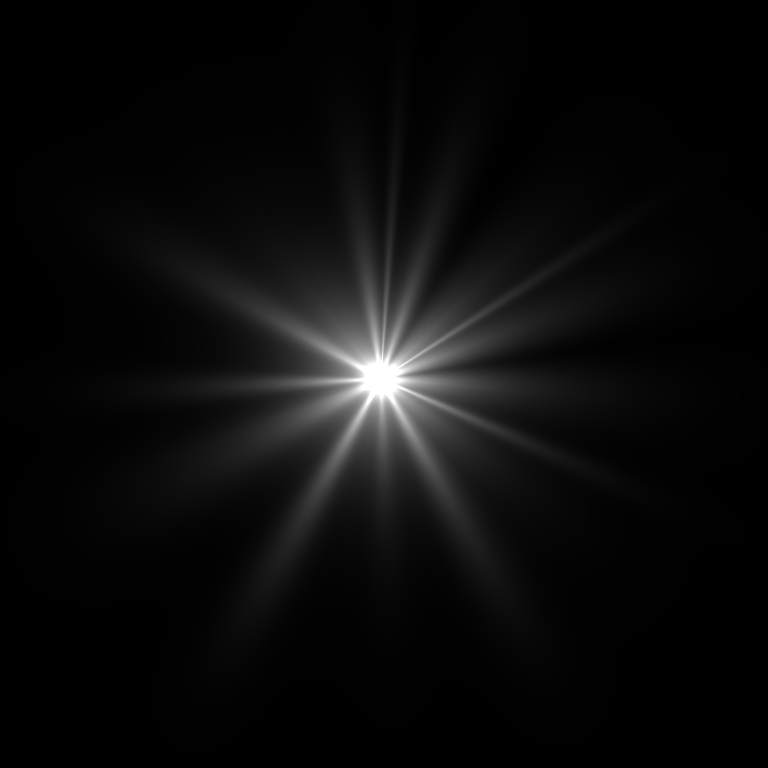
Reproduce this background procedurally as a Shadertoy shader.

```glsl
// A white star flare with soft uneven rays on a black background.

const vec2  CENTER       = vec2(0.496, 0.5065);
const float HALO_GAIN    = 1.0;
const float HALO_SCALE   = 0.064;
const float CORE_GAIN    = 0.6;
const float CORE_RADIUS  = 0.022;
const float STREAK_CELLS = 90.0;
const float STREAK_DEPTH = 0.16;
const float FADE_START   = 0.25;
const float FADE_END     = 0.62;
const float GRAIN        = 0.004;
const float TAU          = 6.2831853;

// Each ray: angle and half width in degrees, strength, falloff length.
const int SHAFT_COUNT = 10;
const vec4 SHAFTS[SHAFT_COUNT] = vec4[](
    vec4( 86.3, 1.3, 0.30, 0.17),
    vec4( 97.5, 4.0, 0.38, 0.13),
    vec4( 71.5, 4.0, 0.27, 0.16),
    vec4( 32.8, 1.4, 0.32, 0.16),
    vec4(-23.5, 2.2, 0.40, 0.13),
    vec4(-60.5, 5.0, 0.42, 0.16),
    vec4(-88.0, 4.0, 0.22, 0.11),
    vec4(241.0, 4.5, 0.48, 0.17),
    vec4(182.5, 3.2, 0.46, 0.13),
    vec4(150.0, 5.0, 0.36, 0.17)
);

// Broad fans of light; a negative strength darkens a gap.
const int FAN_COUNT = 8;
const vec4 FANS[FAN_COUNT] = vec4[](
    vec4( 42.0, 9.0, 0.20, 0.15),
    vec4( 20.0, 6.0, 0.30, 0.17),
    vec4( -4.0, 6.0, 0.26, 0.16),
    vec4(-38.0, 9.0, 0.14, 0.14),
    vec4(206.0, 7.0, 0.31, 0.17),
    vec4(135.0, 17.0, 0.16, 0.14),
    vec4( 60.0, 4.0, -0.12, 0.14),
    vec4(  8.5, 3.0, -0.14, 0.14)
);

float hash11(float p) {
    p = fract(p * 0.1031);
    p *= p + 33.33;
    return fract(p * (p + p));
}

float hash21(vec2 p) {
    vec3 q = fract(p.xyx * 0.1031);
    q += dot(q, q.yzx + 33.33);
    return fract((q.x + q.y) * q.z);
}

// Smooth noise around the circle, without a seam.
float angularNoise(float angle) {
    float x = fract(angle / TAU) * STREAK_CELLS;
    float cell = floor(x);
    float next = mod(cell + 1.0, STREAK_CELLS);
    return mix(hash11(cell + 7.0), hash11(next + 7.0), smoothstep(0.0, 1.0, x - cell));
}

float rayLight(vec4 ray, float angle, float radius) {
    float turn = angle - radians(ray.x);
    turn -= TAU * round(turn / TAU);
    float offset = turn / radians(ray.y);
    return ray.z * exp(-0.5 * offset * offset - radius / ray.w);
}

void mainImage(out vec4 fragColor, in vec2 fragCoord) {
    vec2 uv = fragCoord / iResolution.xy;
    vec2 p = uv - CENTER;
    p.x *= iResolution.x / iResolution.y;
    float radius = length(p);
    float angle = atan(p.y, p.x + 1e-6);

    // Rays
    float rays = 0.0;
    for (int i = 0; i < SHAFT_COUNT; i++) rays += rayLight(SHAFTS[i], angle, radius);
    for (int i = 0; i < FAN_COUNT; i++) rays += rayLight(FANS[i], angle, radius);
    rays *= 1.0 + STREAK_DEPTH * (angularNoise(angle) - 0.5);
    rays *= 1.0 - smoothstep(FADE_START, FADE_END, radius);

    // Halo and hot core
    float halo = HALO_GAIN * exp(-radius / HALO_SCALE);
    float core = CORE_GAIN * exp(-pow(radius / CORE_RADIUS, 2.0));
    float light = max(halo + core + rays, 0.0);

    // Faint grain, scaled by the light
    float grain = hash21(floor(uv * 512.0)) - 0.5;
    light += GRAIN * grain * smoothstep(0.0, 0.2, light);

    fragColor = vec4(vec3(clamp(light, 0.0, 1.0)), 1.0);
}
```
